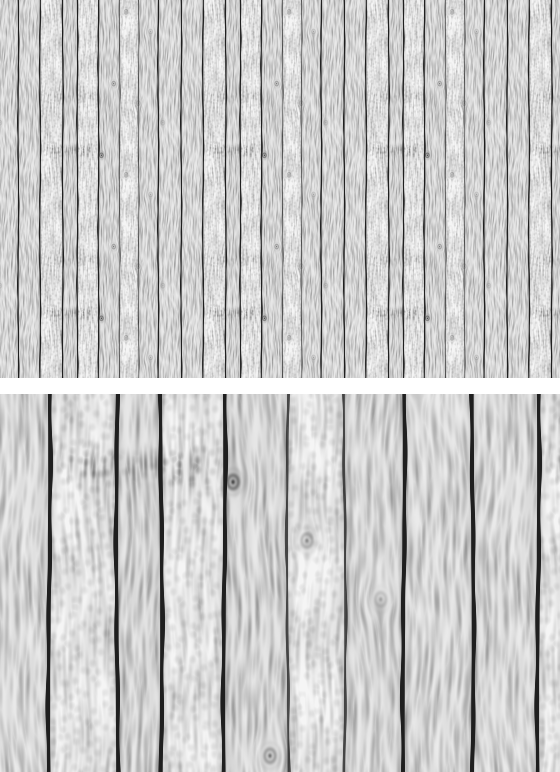
Top: the whole. Bottom: its middle third, enlarged.
Reproduce this texture procedurally as a WebGL 1 fragment shader.

```glsl
precision highp float;
uniform vec2 u_resolution;

#define TILES_ACROSS 3.436
#define FIRST_SEAM 0.112
#define SEAM_HALF 0.0042
#define SEAM_TONE 0.12
#define WOOD_TONE 0.895
#define WASH_TONE 0.035
#define FIBRE_DEPTH 0.17
#define RIPPLE_DEPTH 0.022
#define BLOTCH_DEPTH 0.06
#define STAIN_DEPTH 0.15
#define KNOT_SIZE 0.013
#define TAU 6.28318

vec2 hash2(vec2 c) {
  return fract(sin(vec2(dot(c, vec2(12.7, 31.1)), dot(c, vec2(26.9, 18.3)))) * 4375.5);
}

// Distance to the nearest scattered point, repeating every n cells
float cells(vec2 t, vec2 n) {
  vec2 q = t * n, corner = floor(q);
  float nearest = 4.0;
  for (int j = -1; j <= 1; j++) {
    for (int i = -1; i <= 1; i++) {
      vec2 cell = corner + vec2(float(i), float(j));
      vec2 d = cell + hash2(mod(cell, n)) - q;
      nearest = min(nearest, dot(d, d));
    }
  }
  return sqrt(nearest);
}

vec2 wrapped(vec2 d) {
  return fract(d + 0.5) - 0.5;
}

// x: plank index, y: darkness of the seams
vec2 planks(vec2 t, float pixel) {
  vec4 leftWidths = vec4(0.134, 0.139, 0.090, 0.129);
  vec4 rightWidths = vec4(0.130, 0.116, 0.121, 0.141);
  float edge = 0.0, plank = 7.0, dark = 0.0;
  for (int i = 0; i < 8; i++) {
    float id = float(i);
    float wave = sin(TAU * t.y + id * 2.1);
    float ripple = sin(TAU * 5.0 * t.y + id * 4.3);
    float x = edge + 0.0022 * wave + 0.0007 * ripple;
    float d = abs(wrapped(vec2(t.x - x, 0.0)).x);
    float faint = step(4.5, id) * step(id, 6.5);
    float halfWidth = SEAM_HALF * (1.0 - 0.35 * faint + 0.2 * wave * ripple);
    float line = 1.0 - smoothstep(halfWidth - 0.6 * pixel, halfWidth + 0.6 * pixel, d);
    float fringe = 0.22 * exp(-d / 0.006);
    dark = max(dark, max(line * (1.0 - 0.2 * faint), fringe));
    if (t.x > x) plank = id;
    edge += i < 4 ? leftWidths[i - i / 4 * 4] : rightWidths[i - i / 4 * 4];
  }
  return vec2(plank, dark);
}

// x: sideways bend of the grain, y: darkness of the knots
vec2 knots(vec2 t) {
  vec2 sum = vec2(0.0);
  for (int i = 0; i < 6; i++) {
    float id = float(i);
    vec2 d = wrapped(t - vec2(0.51 + 0.0755 * id, 0.953 + 0.56 * id));
    float strength = 1.0 / (1.0 + 0.45 * id);
    float r = length(d * vec2(1.0, 0.8)) / KNOT_SIZE;
    sum.x += d.x * 0.8 * exp(-0.18 * r * r);
    sum.y += strength * exp(-0.8 * r * r) * (0.65 + 0.3 * cos(r * 7.0));
  }
  return sum;
}

void main() {
  float pixel = TILES_ACROSS / u_resolution.x;
  vec2 p = vec2(gl_FragCoord.x, u_resolution.y - gl_FragCoord.y) * pixel;
  vec2 t = fract(p - vec2(FIRST_SEAM, 0.0));
  vec2 plank = planks(t, pixel);
  vec2 knot = knots(t);
  float id = plank.x;
  float washed = mod(id, 2.0) * step(id, 6.0);

  // Grain bent by slow waves and by the knots
  vec2 g = t + vec2(0.0, id * 0.37);
  g.x += 0.006 * sin(TAU * g.y) + 0.003 * sin(TAU * 3.0 * g.y + id) - knot.x;
  float fibres = 1.0 - smoothstep(0.0, 0.5, cells(g, vec2(64.0, 5.0)));
  float hairs = 1.0 - smoothstep(0.0, 0.6, cells(g + 0.31, vec2(95.0, 14.0)));
  float arch = 0.9 * sin(TAU * g.y + id) + 0.5 * sin(TAU * 2.0 * g.y + 30.0 * g.x);
  float ripple = sin(TAU * (34.0 * g.x + arch));

  // Worn whitewash and weathered stains
  float blotch = cells(g, vec2(11.0, 8.0)) - 0.5;
  float speckle = 1.0 - smoothstep(0.05, 0.5, cells(t, vec2(48.0, 40.0)));
  float band = exp(-pow((t.y - 0.92) / 0.035, 2.0)) + 0.5 * exp(-pow((t.y - 0.6) / 0.03, 2.0));
  float stained = smoothstep(0.13, 0.2, t.x) * (1.0 - smoothstep(0.42, 0.5, t.x));

  float tone = WOOD_TONE + WASH_TONE * washed + 0.012 * sin(id * 2.7);
  tone -= FIBRE_DEPTH * (fibres + 0.55 * hairs) * (1.0 - 0.35 * washed);
  tone += RIPPLE_DEPTH * ripple + BLOTCH_DEPTH * blotch * (0.5 + washed);
  tone -= 0.07 * speckle * washed;
  tone -= STAIN_DEPTH * band * stained * (0.25 + hairs + 0.5 * speckle);
  tone = mix(tone, 0.25, clamp(knot.y, 0.0, 0.85));
  tone = mix(tone, SEAM_TONE, plank.y);
  gl_FragColor = vec4(vec3(clamp(tone, 0.0, 0.96)), 1.0);
}
```
